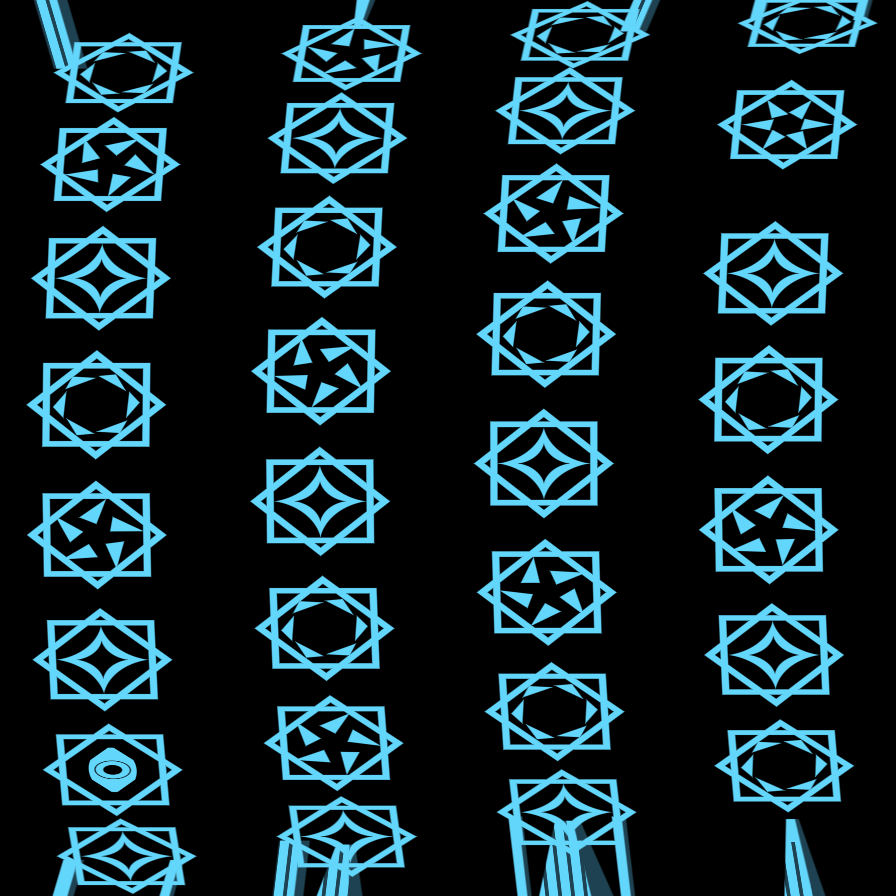
A Shadertoy shader for this pattern:

```glsl
const vec3 CYAN = vec3(0.39, 0.84, 0.99);
const vec3 SHADOW = vec3(0.12, 0.26, 0.32);
const float TAU = 6.2831853;

float fill(float d, float px) { return smoothstep(px, -px, d); }

mat2 rotation(float a) { return mat2(cos(a), sin(a), -sin(a), cos(a)); }

float edgeSide(vec2 p, vec2 a, vec2 b) {
    vec2 e = normalize(b - a);
    return dot(p - a, vec2(e.y, -e.x));
}

// Counter-clockwise corners
float triangle(vec2 p, vec2 a, vec2 b, vec2 c) {
    return max(edgeSide(p, a, b), max(edgeSide(p, b, c), edgeSide(p, c, a)));
}

vec2 foldAngle(vec2 p, float n) {
    float sector = TAU / n;
    float a = mod(atan(p.y, p.x) + 0.5 * sector, sector) - 0.5 * sector;
    return length(p) * vec2(cos(a), sin(a));
}

float concaveStar(vec2 p, float size) {
    p = abs(p) / size;
    float arcs = 1.275 - length(p - 1.25);
    return size * max(arcs, (p.x + p.y - 1.0) * 0.707);
}

// Square and diamond outlines
float frame(vec2 p) {
    p = abs(p);
    float square = abs(max(p.x, p.y) - 0.715) - 0.052;
    float diamond = (abs(p.x + p.y - 0.923) - 0.077) * 0.707;
    return min(square, diamond);
}

float eye(vec2 p) {
    float body = max(length(p * vec2(1.4, 1.0)) - 0.48, abs(p.x) + abs(p.y) - 0.52);
    float white = length(p * vec2(1.0, 1.3)) - 0.26;
    float iris = abs(length(p * vec2(1.0, 1.3)) - 0.19) - 0.055;
    return min(max(body, -white), iris);
}

// Kinds: 0 shard ring, 1 pinwheel, 2 star, 3 eye, 4 burst
float motif(vec2 p, int kind, float turn) {
    if (kind == 0)
        return triangle(foldAngle(p, 6.0), vec2(0.62, 0.04), vec2(0.47, 0.24), vec2(0.43, -0.24));
    if (kind == 1)
        return triangle(foldAngle(rotation(turn) * p, 5.0), vec2(0.63, -0.25), vec2(0.36, 0.19), vec2(0.2, -0.03));
    if (kind == 2)
        return max(concaveStar(p, 0.65), -concaveStar(p, 0.36));
    if (kind == 3)
        return eye(p);
    return triangle(foldAngle(p, 6.0), vec2(0.64, 0.0), vec2(0.24, 0.13), vec2(0.2, -0.12));
}

// Returns total and lit coverage
vec2 pillar(float u, float halfWidth, float px) {
    if (halfWidth <= 0.0) return vec2(0.0);
    float body = fill(abs(u) - halfWidth, px);
    float lit = fill(abs(u + halfWidth * 0.3) - halfWidth * 0.7, px);
    float grooves = smoothstep(-0.2, 0.2, sin(u * 34.0) + 0.6);
    return vec2(body, halfWidth > 0.15 ? lit * grooves : lit);
}

// Shape: lean, then left, centre and right weights
vec2 pillars(vec2 p, vec4 shape, float centreStart, float px) {
    float u = p.x - shape.x * p.y;
    vec2 sides = max(pillar(u + 0.74, 0.1 * shape.y, px), pillar(u - 0.74, 0.1 * shape.w, px));
    float spread = 0.09 + 0.1 * max(p.y - centreStart, 0.0);
    vec2 centre = pillar(u, spread * shape.z, px) * fill(centreStart - p.y, px);
    return max(sides * fill(0.1 - p.y, px), centre);
}

void mainImage(out vec4 fragColor, in vec2 fragCoord) {
    vec2 uv = fragCoord / iResolution.xy;
    int column = int(clamp(floor(uv.x * 4.0), 0.0, 3.0));
    float phases[4] = float[4](3.4, 3.66, 3.95, 3.44);
    vec4 topShape[4] = vec4[4](vec4(-0.25, 2.4, 0, 0), vec4(0.05, 0, 0.8, 0),
                               vec4(0.1, 0, 0, 1.9), vec4(0, 1, 1.5, 1));
    vec4 bottomShape[4] = vec4[4](vec4(-0.25, 1.5, 0, 1), vec4(-0.15, 2.2, 1.5, 0),
                                  vec4(0, 1, 2, 1), vec4(0, 0, 1, 0));
    float ink = 0.0;
    vec2 sides = vec2(0.0);

    for (int row = 0; row < 8; row++) {
        // Emblems wrap around a barrel
        float s = float(row) - phases[column];
        if (column == 3) s -= 0.36 * float(max(2 - row, 0));
        float angle = 0.3 * s;
        float squash = sqrt(cos(angle));
        vec2 centre = vec2(0.107 + 0.25 * float(column) + 0.065 * (1.0 - cos(angle)),
                           0.49 - 0.1458 * s + 0.0017 * s * s * s);
        vec2 p = uv - centre;
        p.x += 0.09 * tan(angle) * p.y;
        p /= vec2(0.078, 0.0612 * squash);
        float px = 0.75 / (iResolution.y * 0.066 * squash);

        int kind = (column == 2 ? 12 - row : row + (column == 1 ? 1 : 0)) % 3;
        if (column == 0 && row == 6) kind = 3;
        if (column == 0 && row == 7) kind = 2;
        if (column == 3 && row == 1) kind = 4;
        bool bare = column == 3 && row == 7;
        float turn = 0.12 + 0.7 * float(row - 3) + 1.3 * float(column - 1);
        if (!bare) ink = max(ink, fill(min(frame(p), motif(p, kind, turn)), px));

        // Extruded pillars at both ends
        if (row == 0) sides = max(sides, pillars(p, topShape[column], 0.7, px));
        if (row == 7) sides = max(sides, pillars(p * vec2(1, -1), bottomShape[column], bare ? -0.9 : 0.2, px));
    }
    vec3 color = mix(SHADOW * sides.x, CYAN, max(ink, sides.y));
    fragColor = vec4(color, 1.0);
}
```
